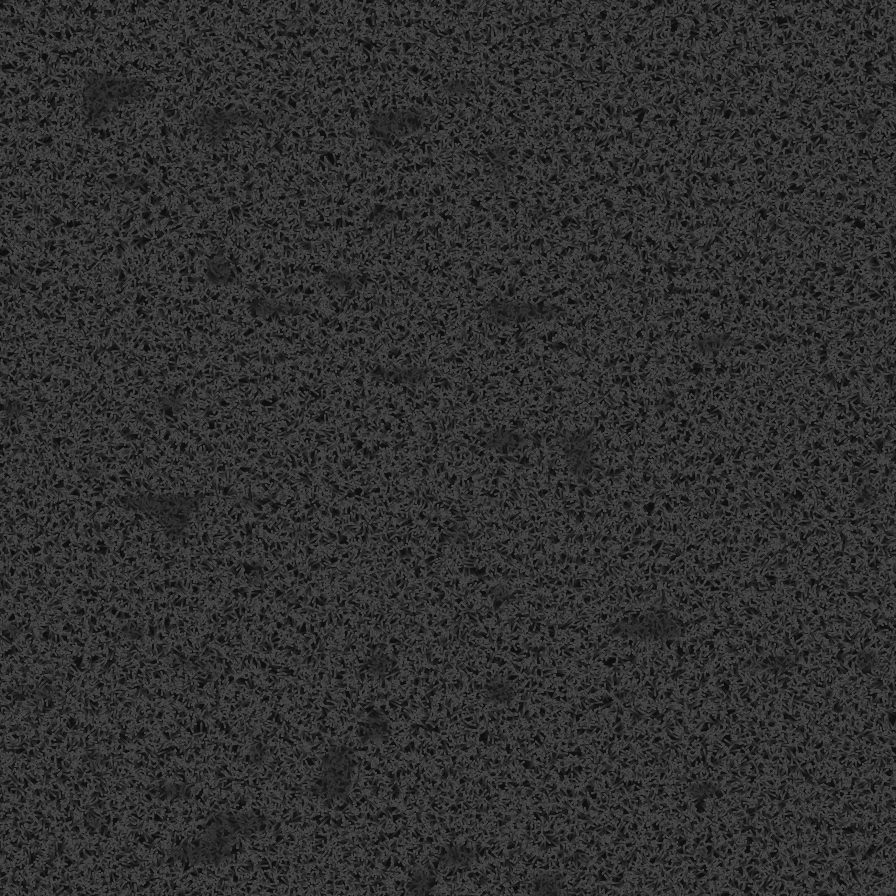
This texture is drawn by a Shadertoy shader. Its source:

```glsl
float hash(vec2 p) {
    return fract(sin(dot(p, vec2(127.1, 311.7))) * 43758.5453);
}

float valueNoise(vec2 p) {
    vec2 cell = floor(p);
    vec2 f = fract(p);
    f = f * f * (3.0 - 2.0 * f);
    return mix(mix(hash(cell), hash(cell + vec2(1, 0)), f.x),
               mix(hash(cell + vec2(0, 1)), hash(cell + vec2(1, 1)), f.x), f.y);
}

// Brightness of one fibre, rising from a dark root to a pale tip
float fibre(vec2 p, float angle, float halfLength, float bend, float pixel) {
    vec2 along = vec2(cos(angle), sin(angle));
    float x = dot(p, along);
    float y = dot(p, vec2(-along.y, along.x)) + bend * x * x;
    float d = length(vec2(max(abs(x) - halfLength, 0.0), y)) - 0.096;
    float cover = 1.0 - smoothstep(-0.5 * pixel, 0.5 * pixel, d);
    float rise = clamp(0.5 + 0.5 * x / halfLength, 0.0, 1.0);
    return cover * pow(rise, 1.3);
}

// Highest fibre over a point, gathered from the neighbouring cells
float fibreMat(vec2 p, float pixel) {
    vec2 home = floor(p);
    float top = 0.0;
    for (int j = -1; j <= 1; j++) {
        for (int i = -1; i <= 1; i++) {
            vec2 cell = home + vec2(i, j);
            for (int k = 0; k < 9; k++) {
                vec2 seed = cell + float(k) * vec2(17.3, 41.9);
                vec2 center = cell + vec2(hash(seed + 0.31), hash(seed + 5.72));
                float angle = 6.2832 * hash(seed + 9.13);
                float halfLength = mix(0.5, 0.88, hash(seed + 13.57));
                float bend = 0.3 * (hash(seed + 21.4) - 0.5);
                top = max(top, fibre(p - center, angle, halfLength, bend, pixel));
            }
        }
    }
    return top;
}

void mainImage(out vec4 fragColor, in vec2 fragCoord) {
    vec2 uv = fragCoord / iResolution.y;
    float height = fibreMat(uv * 80.0, 80.0 / iResolution.y);

    // Sparse worn patches where the pale tips are missing
    float worn = smoothstep(0.8, 0.95, valueNoise(uv * vec2(22.0, 28.0) + 3.7));
    height = mix(height, 0.15 + 0.35 * height, 0.75 * worn);

    fragColor = vec4(vec3(mix(0.055, 0.288, height)), 1.0);
}
```
